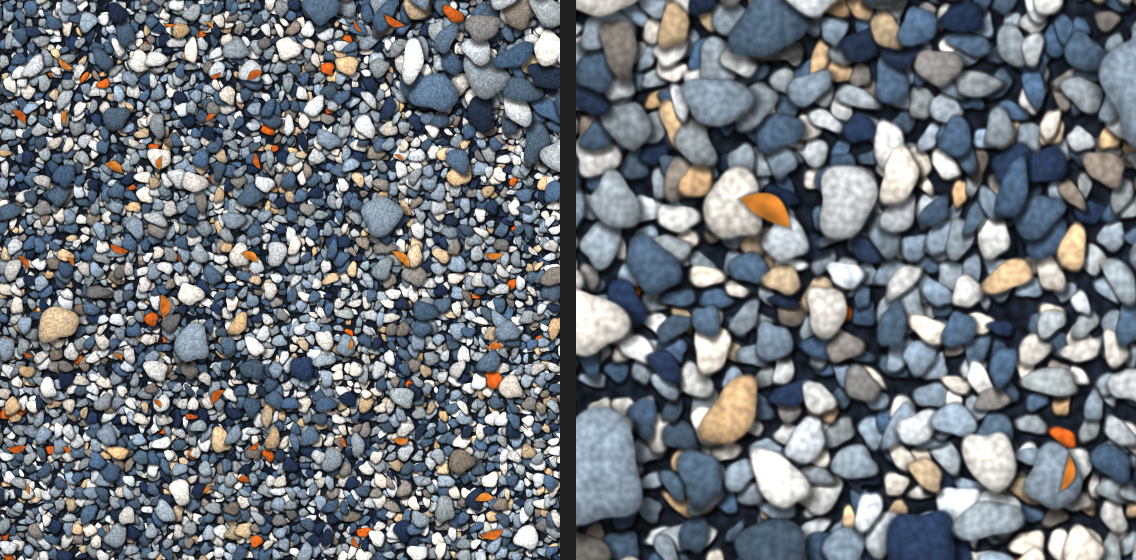
Left, the full canvas; right, a detail of the centre.
This texture is drawn by a Shadertoy shader. Its source:

```glsl
// Beach shingle: layers of jittered pebbles painted from fine to coarse,
// each with its own outline, colour, rounded shading and contact shadow.
// Coarse stones gather in the upper right corner; orange leaf scraps lie on top.

#define FINE_CELLS 62.0
#define MAIN_CELLS 45.0
#define MEDIUM_CELLS 30.0
#define COARSE_CELLS 17.0
#define LEAF_CELLS 12.0
#define LEAF_SHARE 0.22
#define CORNER_RADIUS 0.34
#define EDGE_SOFTNESS 0.0012
#define SHADOW_DEPTH 0.62
#define SPECKLE 0.26
#define EXPOSURE 1.08

const vec3 GAP = vec3(0.10, 0.12, 0.155);
const vec3 BLUE_GREY = vec3(0.55, 0.60, 0.64);
const vec3 PALE = vec3(0.84, 0.835, 0.82);
const vec3 SLATE = vec3(0.29, 0.37, 0.455);
const vec3 NAVY = vec3(0.15, 0.20, 0.29);
const vec3 WARM_GREY = vec3(0.49, 0.465, 0.44);
const vec3 TAN = vec3(0.78, 0.67, 0.53);
const vec3 RUST = vec3(0.76, 0.36, 0.14);
const vec2 LIGHT = vec2(-0.45, 0.89);

vec4 hash4(vec2 p) {
    vec4 q = fract(p.xyxy * vec4(0.1031, 0.1030, 0.0973, 0.1099));
    q += dot(q, q.wzxy + 33.33);
    return fract((q.xxyz + q.yzzw) * q.zywx);
}

float gradientNoise(vec2 p) {
    vec2 i = floor(p), f = p - i;
    vec2 u = f * f * f * (f * (f * 6.0 - 15.0) + 10.0);
    vec4 g;
    for (int k = 0; k < 4; k++) {
        vec2 corner = vec2(k & 1, k >> 1);
        float a = 6.2832 * hash4(i + corner + 91.0).x;
        g[k] = dot(vec2(cos(a), sin(a)), f - corner);
    }
    return mix(mix(g.x, g.y, u.x), mix(g.z, g.w, u.x), u.y);
}

vec2 rotate(vec2 p, float a) {
    float c = cos(a), s = sin(a);
    return vec2(c * p.x + s * p.y, c * p.y - s * p.x);
}

vec3 stoneColour(float pick, vec4 h) {
    vec3 c = BLUE_GREY;
    c = mix(c, PALE, step(0.31, pick));
    c = mix(c, SLATE, step(0.58, pick));
    c = mix(c, NAVY, step(0.80, pick));
    c = mix(c, WARM_GREY, step(0.865, pick));
    c = mix(c, TAN, step(0.935, pick));
    c = mix(c, RUST, step(0.99, pick));
    vec3 tint = vec3(1.0) + (h.z - 0.5) * vec3(0.10, 0.01, -0.10);
    return c * tint * (0.85 + 0.28 * h.w);
}

// Radius-like measure: 1 on the outline of a lumpy, slightly boxy oval
float stoneShape(vec2 p, vec2 radii, vec4 h) {
    vec2 q = p / radii;
    float a = atan(q.y, q.x);
    float power = 2.0 + 0.9 * h.x;
    float r = pow(dot(pow(abs(q) + 1e-4, vec2(power)), vec2(1.0)), 1.0 / power);
    return r * (1.0 + 0.09 * sin(2.0 * a + 6.28 * h.y)
                    + 0.10 * sin(3.0 * a + 6.28 * h.z)
                    + 0.035 * sin(5.0 * a + 6.28 * h.w));
}

float cornerMask(vec2 p) {
    vec2 corner = vec2(iResolution.x / iResolution.y, 1.0);
    float d = length((p - corner) * vec2(0.95, 1.15));
    d += 0.08 * gradientNoise(p * 9.0);
    return 1.0 - smoothstep(CORNER_RADIUS - 0.05, CORNER_RADIUS + 0.02, d);
}

void paintStones(inout vec3 col, vec2 uv, float cells, float share, float cornerShare, float seed) {
    vec2 home = floor(uv * cells);
    float edge = max(EDGE_SOFTNESS, 0.7 / iResolution.y) * cells;
    for (int k = 0; k < 9; k++) {
        vec2 id = home + vec2(k % 3, k / 3) - 1.0;
        vec4 place = hash4(id + seed);
        vec4 form = hash4(id + seed + 137.0);
        vec4 tone = hash4(id + seed + 311.0);
        float chance = mix(share, cornerShare, cornerMask((id + 0.5) / cells));
        if (place.w > chance) continue;

        vec2 p = uv * cells - id - 0.5 - 0.7 * (place.xy - 0.5);
        float size = mix(0.43, 0.67, tone.y);
        vec2 radii = size * vec2(1.0, mix(0.5, 0.9, form.x));
        float angle = 3.1416 * place.z;
        float rho = stoneShape(rotate(p, angle), radii, form);
        float shadow = stoneShape(rotate(p + 0.09 * LIGHT, angle), radii, form);
        col *= 1.0 - SHADOW_DEPTH * (1.0 - smoothstep(0.92, 1.36, shadow));

        // Flat dome: bright crown, darker rim on the side away from the light
        float rim = min(rho, 1.0);
        float lit = 1.07 - 0.34 * pow(rim, 5.0) + 0.17 * dot(p / size, LIGHT);
        float grain = gradientNoise(uv * 230.0 + 9.0 * form.xy)
                    + 0.6 * gradientNoise(uv * 95.0 + 9.0 * form.zw);
        vec3 stone = stoneColour(tone.x, tone) * lit * (1.0 + SPECKLE * grain);
        float cover = 1.0 - smoothstep(-edge, edge, (rho - 1.0) * radii.y);
        col = mix(col, stone, cover);
    }
}

// Pointed, bent leaf scraps, small enough to stay inside their own cells
void paintLeaves(inout vec3 col, vec2 uv) {
    vec2 id = floor(uv * LEAF_CELLS);
    vec4 h = hash4(id + 523.0), tone = hash4(id + 719.0);
    if (h.w > LEAF_SHARE) return;
    vec2 p = rotate(fract(uv * LEAF_CELLS) - 0.5 - 0.3 * (h.xy - 0.5), 6.28 * h.z);
    float size = mix(0.11, 0.27, tone.x * tone.x);
    p /= size;
    p.y += 0.25 * p.x * p.x;
    float d = abs(p.y) - mix(0.25, 0.46, tone.y) * (1.0 - p.x * p.x);
    float edge = max(EDGE_SOFTNESS, 0.7 / iResolution.y) * LEAF_CELLS / size;
    vec3 leaf = mix(RUST, vec3(0.86, 0.60, 0.24), 0.7 * tone.z * tone.z);
    leaf *= 0.95 + 0.22 * p.y + 0.3 * gradientNoise(uv * 120.0);
    col *= 1.0 - 0.4 * (1.0 - smoothstep(0.0, 0.25, d));
    col = mix(col, leaf, 1.0 - smoothstep(-edge, edge, d));
}

void mainImage(out vec4 fragColor, in vec2 fragCoord) {
    vec2 uv = fragCoord / iResolution.y;
    vec3 col = GAP * (1.0 + 0.8 * gradientNoise(uv * 150.0));
    paintStones(col, uv, FINE_CELLS, 1.0, 1.0, 17.0);
    paintStones(col, uv, MAIN_CELLS, 0.80, 0.5, 211.0);
    paintStones(col, uv, MEDIUM_CELLS, 0.17, 0.7, 407.0);
    paintStones(col, uv, COARSE_CELLS, 0.012, 0.85, 613.0);
    paintLeaves(col, uv);

    // Broad drift of tone, paler towards the right
    float drift = 0.95 + 0.09 * uv.x + 0.12 * gradientNoise(uv * 4.0);
    fragColor = vec4(clamp(col * drift * EXPOSURE, 0.0, 1.0), 1.0);
}
```
